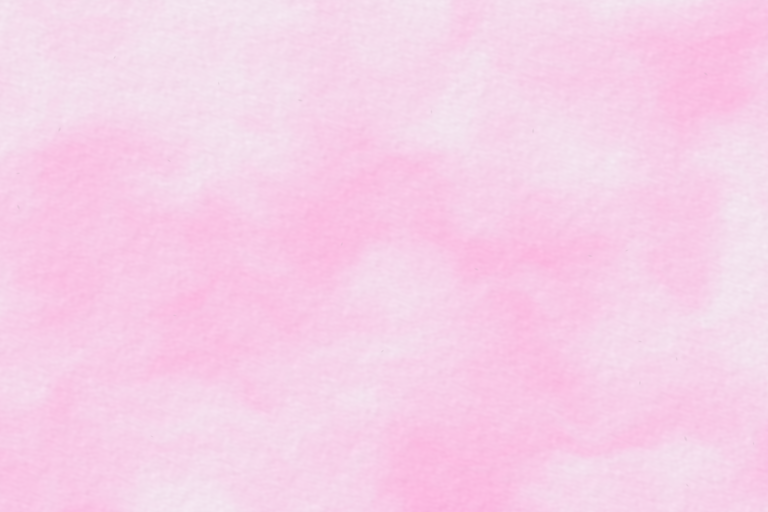
A Shadertoy shader for this texture:

```glsl
// Soft pink watercolour wash on cold-pressed paper.
// Warped fractal noise spreads the pigment; a slanted fine noise, lit from
// the upper left, gives the paper tooth; rare grey flecks lie on top.

const vec3 PALE_PAPER = vec3(0.955, 0.890, 0.935);
const vec3 MID_PINK   = vec3(0.970, 0.810, 0.912);
const vec3 DEEP_PINK  = vec3(0.985, 0.727, 0.880);
const vec3 FLECK_GREY = vec3(0.760, 0.680, 0.730);

// Integer hash of a lattice cell, 0 to 1
float hash(vec2 cell, uint seed) {
    uvec2 q = uvec2(ivec2(cell)) * uvec2(1597u, 3815u) + seed * 7919u;
    uint n = (q.x ^ (q.y << 9)) * 747797u + q.y;
    n = (n ^ (n >> 15)) * 224683u + 12345u;
    n = (n ^ (n >> 13)) * 326649u;
    n ^= n >> 16;
    return float(n & 65535u) / 65535.0;
}

float valueNoise(vec2 p, uint seed) {
    vec2 cell = floor(p), f = fract(p);
    vec2 s = f * f * f * (f * (f * 6.0 - 15.0) + 10.0);
    float low  = mix(hash(cell, seed), hash(cell + vec2(1, 0), seed), s.x);
    float high = mix(hash(cell + vec2(0, 1), seed), hash(cell + vec2(1, 1), seed), s.x);
    return mix(low, high, s.y);
}

vec2 rotate(vec2 p, float angle) {
    float c = cos(angle), s = sin(angle);
    return vec2(c * p.x + s * p.y, c * p.y - s * p.x);
}

float fbm(vec2 p, int octaves, uint seed) {
    float sum = 0.0, total = 0.0, weight = 0.5;
    for (int i = 0; i < octaves; i++) {
        sum += weight * valueNoise(p, seed + uint(i));
        total += weight;
        weight *= 0.52;
        p = rotate(p, 0.6) * 2.03 + 7.3;
    }
    return sum / total;
}

// Amount of pigment, centred on 0.5
float pigment(vec2 p) {
    vec2 warp = vec2(fbm(p * 5.0, 3, 11u), fbm(p * 5.0, 3, 23u)) - 0.5;
    vec2 q = rotate(p + 0.16 * warp, 0.25) * vec2(4.0, 5.8);
    float wash = fbm(q + 3.7, 5, 41u);
    float topFade = smoothstep(0.90, 1.03, p.y);
    return 0.5 + (wash - 0.5) * 1.65 - 0.25 * topFade;
}

// Height of the paper, with ridges running down to the right
float paperHeight(vec2 p) {
    vec2 q = rotate(p, -0.75);
    float coarse = valueNoise(q * vec2(55.0, 98.0), 61u);
    float fine = valueNoise(rotate(q, 0.3) * vec2(120.0, 170.0), 67u);
    return 0.65 * coarse + 0.35 * fine;
}

float paperRelief(vec2 p, vec2 toLight) {
    return paperHeight(p - toLight) - paperHeight(p + toLight);
}

// Sparse short flecks, at most one per grid cell
float flecks(vec2 p, float grid, float chance, float blur) {
    vec2 cell = floor(p * grid);
    vec2 offset = vec2(hash(cell, 71u), hash(cell, 73u)) * 0.7 + 0.15;
    vec2 d = rotate(p - (cell + offset) / grid, 3.14 * hash(cell, 79u));
    float size = mix(0.0010, 0.0024, hash(cell, 83u));
    float dist = length(d * vec2(0.6, 1.2)) - size;
    return step(hash(cell, 89u), chance) * (1.0 - smoothstep(-blur, blur, dist));
}

vec3 washColour(float amount) {
    float t = clamp(amount, 0.0, 1.0) * 2.0;
    return mix(mix(PALE_PAPER, MID_PINK, min(t, 1.0)), DEEP_PINK, max(t - 1.0, 0.0));
}

void mainImage(out vec4 fragColor, in vec2 fragCoord) {
    vec2 p = fragCoord / iResolution.y;

    // Pigment pools a little in the hollows of the paper
    float hollow = 0.5 - paperHeight(p);
    vec3 colour = washColour(pigment(p) + 0.05 * hollow);

    // Light across the tooth, green varying most as in thin pink paint
    float relief = paperRelief(p, vec2(-0.0022, 0.0026));
    colour += relief * vec3(0.028, 0.050, 0.036);

    // Flecks in the sheet
    float speck = flecks(p, 11.0, 0.14, 1.0 / iResolution.y);
    colour = mix(colour, FLECK_GREY, 0.3 * speck);

    fragColor = vec4(clamp(colour, 0.0, 1.0), 1.0);
}
```
